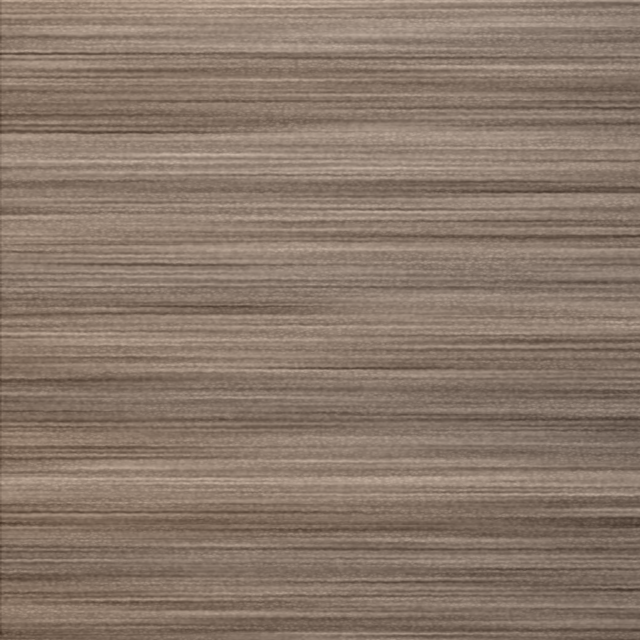
Give the GLSL for this texture, as a three.js fragment shader.

```glsl
// Brushed taupe wood veneer with fine horizontal grain and a beaded satin relief.
varying vec2 vUv;

const vec3 TAUPE = vec3(0.543, 0.473, 0.419);
const vec3 COOL_TINT = vec3(-0.007, 0.0, 0.007);

float hash(vec2 p) {
  vec3 q = fract(vec3(p.xyx) * 0.1031);
  q += dot(q, q.yzx + 33.33);
  return fract((q.x + q.y) * q.z);
}

// Smooth signed noise along one fibre; each row has its own phase.
float fibre(float x, float row) {
  x += 19.0 * hash(vec2(row, 7.0));
  float cell = floor(x);
  float t = smoothstep(0.0, 1.0, x - cell);
  return mix(hash(vec2(cell, row)), hash(vec2(cell + 1.0, row)), t) * 2.0 - 1.0;
}

// Stacked fibres, blended from row to row.
float streaks(vec2 uv, vec2 frequency, float seed) {
  vec2 p = uv * frequency;
  float row = floor(p.y);
  float t = smoothstep(0.0, 1.0, p.y - row);
  row += seed;
  return mix(fibre(p.x, row), fibre(p.x, row + 1.0), t);
}

// Cellular noise: distance to the nearest jittered point.
float cellular(vec2 p) {
  vec2 cell = floor(p);
  float nearest = 2.0;
  for (int j = -1; j <= 1; j++) {
    for (int i = -1; i <= 1; i++) {
      vec2 c = cell + vec2(float(i), float(j));
      vec2 point = c + vec2(hash(c), hash(c + 57.0));
      nearest = min(nearest, length(p - point));
    }
  }
  return nearest;
}

// Soft horizontal stripe.
float band(float y, float center, float width) {
  float d = (y - center) / width;
  return exp(-d * d);
}

// Broad light and dark zones of the board.
float boardTone(vec2 uv) {
  float y = uv.y + 0.003 * sin(uv.x * 4.0 + uv.y * 9.0);
  float tone = 0.045 * band(y, 0.76, 0.035) + 0.035 * band(y, 0.25, 0.04);
  tone += 0.040 * band(y, 0.96, 0.05) + 0.030 * band(y, 0.04, 0.03);
  tone -= 0.050 * band(y, 0.835, 0.03) + 0.045 * band(y, 0.15, 0.03);
  tone -= 0.045 * band(y, 0.39, 0.025) + 0.070 * band(y, 0.342, 0.012);
  tone -= 0.060 * band(y, 0.70, 0.007) * smoothstep(0.1, 0.8, uv.x);
  vec2 fromLight = uv - vec2(0.4, 0.75);
  return tone + 0.028 - 0.12 * dot(fromLight, fromLight);
}

// Nearly regular pressed ridges whose spacing and depth drift.
float ridgeTone(vec2 uv) {
  float phase = 725.0 * uv.y + 2.6 * streaks(uv, vec2(1.5, 42.0), 53.0);
  float depth = 0.7 + 0.5 * streaks(uv, vec2(2.5, 60.0), 211.0);
  return depth * sin(phase);
}

// Long grain lines at several scales.
float grainTone(vec2 uv) {
  float tone = 0.026 * streaks(uv, vec2(0.9, 26.0), 11.0);
  tone += 0.036 * streaks(uv, vec2(1.4, 70.0), 101.0);
  tone += 0.085 * streaks(uv, vec2(2.4, 190.0), 307.0);
  tone += 0.065 * streaks(uv, vec2(5.0, 290.0), 613.0);
  tone += 0.038 * ridgeTone(uv);
  float groove = streaks(uv, vec2(1.8, 165.0), 997.0);
  return tone - 0.085 * smoothstep(0.45, 0.95, groove);
}

// Faint glossy beads and pits pressed into the surface.
float beadTone(vec2 uv) {
  float d = cellular(uv * vec2(130.0, 230.0));
  float glint = 1.0 - smoothstep(0.05, 0.6, d);
  float patchiness = 0.6 + 0.5 * streaks(uv, vec2(10.0, 110.0), 1409.0);
  return (0.065 * glint - 0.020) * patchiness
       + 0.036 * streaks(uv, vec2(190.0, 270.0), 1801.0);
}

void main() {
  // Tiny wobble roughens the edges of the otherwise straight grain.
  vec2 uv = vUv;
  uv.y += 0.0007 * streaks(vUv, vec2(95.0, 110.0), 2203.0);

  float tone = boardTone(uv) + grainTone(uv) + beadTone(uv);
  float coolness = streaks(uv, vec2(0.9, 16.0), 2609.0) + 1.4 * (vUv.x - 0.5);

  // Lit upper rim and shaded left rim.
  tone += 0.12 * smoothstep(0.995, 0.999, vUv.y);
  tone -= 0.07 * (1.0 - smoothstep(0.001, 0.004, vUv.x));

  vec3 color = TAUPE + tone * vec3(1.0, 0.98, 0.95) + COOL_TINT * coolness;
  gl_FragColor = vec4(clamp(color, 0.0, 1.0), 1.0);
}
```
